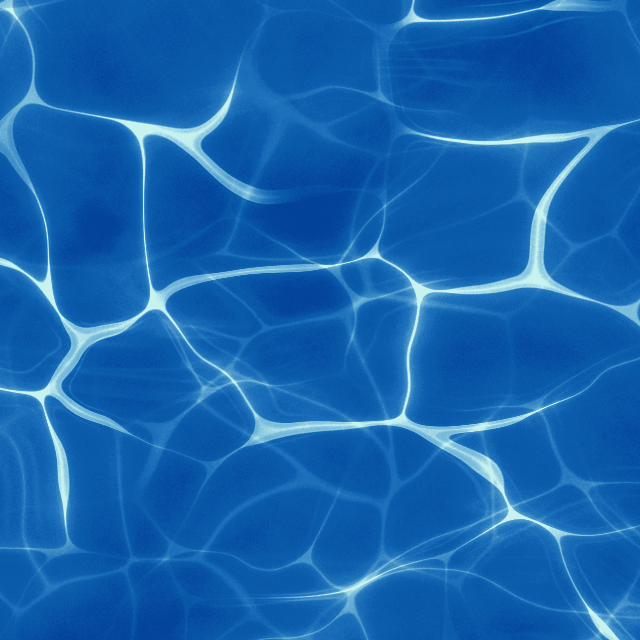
This texture is drawn by a Shadertoy shader. Its source:

```glsl
// Sunlit pool water: a web of bright caustic ribbons drifting over deep blue.

vec2 hash2(vec2 p) {
    vec3 q = fract(vec3(p.xyx) * vec3(0.1031, 0.1030, 0.0973));
    q += dot(q, q.yzx + 33.33);
    return fract((q.xx + q.yz) * q.zy);
}

float noise(vec2 p) {
    vec2 i = floor(p), f = fract(p);
    f = f * f * f * (f * (f * 6.0 - 15.0) + 10.0);
    float low = mix(hash2(i).x, hash2(i + vec2(1, 0)).x, f.x);
    float high = mix(hash2(i + vec2(0, 1)).x, hash2(i + vec2(1, 1)).x, f.x);
    return mix(low, high, f.y);
}

float fbm(vec2 p) {
    float sum = 0.0, amp = 0.5;
    for (int i = 0; i < 5; i++) {
        sum += amp * noise(p);
        p = mat2(1.6, 1.2, -1.2, 1.6) * p + 7.3;
        amp *= 0.5;
    }
    return sum / 0.97;
}

// Bends the plane so that straight cell borders become flowing curves.
vec2 bend(vec2 p, float freq, float amount) {
    return p + amount * (vec2(noise(p * freq + 3.1), noise(p * freq + 41.7)) - 0.5);
}

float smoothMin(float a, float b, float k) {
    float h = max(k - abs(a - b), 0.0) / k;
    return min(a, b) - h * h * k * 0.25;
}

vec2 cellPoint(vec2 cell) {
    return cell + 0.1 + 0.8 * hash2(cell);
}

// Distance to the nearest cell border, slightly swollen at the junctions.
float borderDistance(vec2 p) {
    vec2 home = floor(p), nearest = home, toNearest = vec2(8.0);
    for (int j = -1; j <= 1; j++)
    for (int i = -1; i <= 1; i++) {
        vec2 cell = home + vec2(i, j);
        vec2 r = cellPoint(cell) - p;
        if (dot(r, r) < dot(toNearest, toNearest)) { toNearest = r; nearest = cell; }
    }
    float d = 8.0;
    for (int j = -2; j <= 2; j++)
    for (int i = -2; i <= 2; i++) {
        if (i == 0 && j == 0) continue;
        vec2 r = cellPoint(nearest + vec2(i, j)) - p;
        d = smoothMin(d, dot(0.5 * (toNearest + r), normalize(r - toNearest)), 0.09);
    }
    return max(d, 0.0);
}

// Light of one web: ribbon with bright rims, stray strands and a soft glow.
float causticWeb(vec2 p, vec2 scale, float seed, float ribbon, float soft) {
    vec2 q = bend(bend(p + seed, 3.6, 0.13), 10.0, 0.028);
    float d = borderDistance(q * scale) / sqrt(scale.x * scale.y);

    float swell = smoothstep(0.58, 0.95, noise(p * 6.5 + seed * 3.0));
    float width = 0.0011 + ribbon * swell;
    float body = 1.0 - smoothstep(width - soft, width + soft, d);
    float rim = pow(clamp(d / width, 0.0, 1.0), 4.0);
    float core = body * mix(1.0, 0.65 + 0.4 * rim, smoothstep(0.0, 0.4, swell));

    float offset = 0.003 + 0.03 * noise(p * 8.0 + seed * 5.0);
    float strand = exp(-pow((d - offset) / (soft * 1.3), 2.0));
    strand *= smoothstep(0.45, 0.85, noise(p * 5.0 + seed * 7.0));

    float haze = 0.4 + 1.2 * noise(p * 9.0 + seed * 2.0);
    float glow = 0.28 * exp(-d / 0.006) + 0.17 * haze * exp(-d / 0.024);
    float strength = smoothstep(0.22, 0.75, noise(p * 4.2 + seed * 4.0));
    return mix(0.1, 1.0, strength) * (0.52 * core + 0.2 * strand + glow);
}

// Fine parallel wisps that fan out in a few patches.
float wisps(vec2 p) {
    vec2 q = bend(p, 4.0, 0.16);
    float ridge = 1.0 - abs(2.0 * noise(q * vec2(5.0, 46.0)) - 1.0);
    return pow(ridge, 4.0) * smoothstep(0.55, 0.85, noise(p * 4.5 + 19.0));
}

vec3 waterColor(float light) {
    vec3 color = mix(vec3(0.01, 0.26, 0.60), vec3(0.04, 0.36, 0.67), smoothstep(0.0, 0.21, light));
    color = mix(color, vec3(0.11, 0.44, 0.73), smoothstep(0.19, 0.36, light));
    color = mix(color, vec3(0.25, 0.56, 0.78), smoothstep(0.34, 0.52, light));
    color = mix(color, vec3(0.47, 0.73, 0.86), smoothstep(0.48, 0.74, light));
    return mix(color, vec3(0.78, 0.95, 0.94), smoothstep(0.7, 1.0, light));
}

void mainImage(out vec4 fragColor, in vec2 fragCoord) {
    vec2 p = fragCoord / iResolution.y;
    float soft = max(0.0014, 0.75 / iResolution.y);

    // Broad, cloudy variation of the water body
    float light = 0.10 + 0.42 * (fbm(bend(p, 3.0, 0.2) * vec2(4.0, 5.5) + 11.0) - 0.5);

    // Main web, a fainter crossing web and a blurred deep web
    light += causticWeb(p, vec2(3.3, 4.6), 2.7, 0.011, soft);
    light += 0.38 * causticWeb(p, vec2(2.9, 4.9), 9.4, 0.005, soft * 1.6);
    light += 0.3 * causticWeb(p, vec2(5.0, 6.2), 15.8, 0.004, soft * 4.0);
    light += 0.11 * wisps(p);

    // Fine grain
    light += 0.05 * (hash2(floor(p * 512.0) + 5.0).x - 0.5);
    fragColor = vec4(waterColor(clamp(light, 0.0, 1.0)), 1.0);
}
```
